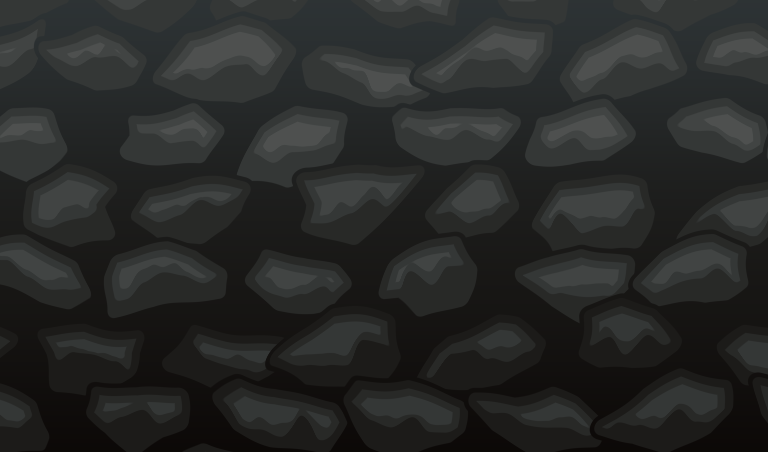
A Shadertoy shader for this pattern:

```glsl
// Dark cobblestones in flat shaded tones over a vertical charcoal gradient.

vec2 hash2(vec2 p) {
    vec3 q = fract(vec3(p.xyx) * vec3(0.1031, 0.1030, 0.0973));
    q += dot(q, q.yzx + 33.33);
    return fract((q.xx + q.yz) * q.zy);
}

float noise1(float x, float seed) {
    float i = floor(x), f = x - i;
    return mix(hash2(vec2(i, seed)).x, hash2(vec2(i + 1.0, seed)).x, f * f * (3.0 - 2.0 * f));
}

float smoothMax(float a, float b, float k) {
    float h = max(k - abs(a - b), 0.0) / k;
    return max(a, b) + h * h * k * 0.25;
}

// Corner i of an irregular stone outline
vec2 corner(int i, vec2 id, vec2 halfSize) {
    vec2 h = hash2(id * 7.3 + float(i) * 3.17 + 11.0);
    float angle = (float(i) + 0.7 * (h.x - 0.5)) * 6.2832 / 8.0;
    return halfSize * vec2(cos(angle), sin(angle)) * mix(0.60, 1.16, h.y);
}

// Signed distance to the rounded polygon of one stone
float stoneDistance(vec2 p, vec2 id, vec2 halfSize) {
    vec2 a = corner(7, id, halfSize);
    float d = 1.0, side = 1.0;
    for (int i = 0; i < 8; i++) {
        vec2 b = corner(i, id, halfSize);
        vec2 e = a - b, w = p - b;
        vec2 off = w - e * clamp(dot(w, e) / dot(e, e), 0.0, 1.0);
        d = min(d, dot(off, off));
        bvec3 c = bvec3(p.y >= b.y, p.y < a.y, e.x * w.y > e.y * w.x);
        if (all(c) || all(not(c))) side = -side;
        a = b;
    }
    return side * sqrt(d) - 0.019;
}

// Ladder of stone greys, warm dark to cool light
vec3 tone(float k) {
    vec3 middle = vec3(0.204, 0.215, 0.211);
    return k < 2.0 ? mix(vec3(0.110, 0.106, 0.098), middle, k * 0.5)
                   : mix(middle, vec3(0.304, 0.315, 0.311), k * 0.5 - 1.0);
}

vec3 background(float y) {
    vec3 low = mix(vec3(0.034, 0.018, 0.013), vec3(0.098, 0.095, 0.088), smoothstep(-0.2, 0.5, y));
    return mix(low, vec3(0.180, 0.204, 0.212), smoothstep(0.35, 1.1, y));
}

void mainImage(out vec4 fragColor, in vec2 fragCoord) {
    vec2 p = fragCoord / iResolution.y;
    float aa = 0.7 / iResolution.y;
    vec2 cell = vec2(0.298, 0.156);
    vec3 ground = background(p.y), color = ground;
    float nearRow = floor((p.y - 0.07) / cell.y + 0.5);

    // Stones of the neighbouring rows, upper rows first
    for (int j = 1; j >= -1; j--) {
        float row = nearRow + float(j);
        float shift = 0.5 * mod(row, 2.0) + 0.3 * hash2(vec2(row, 5.0)).x;
        float nearColumn = floor(p.x / cell.x - shift + 0.5);
        float tier = clamp(floor(row * 0.5), 0.0, 2.0);

        for (int i = -1; i <= 1; i++) {
            vec2 id = vec2(nearColumn + float(i), row) + 20.0;
            vec2 h = hash2(id), g = hash2(id + 57.0);
            vec2 center = vec2((id.x - 20.0 + shift) * cell.x, 0.07 + row * cell.y);
            center += (h - 0.5) * vec2(0.055, 0.050);
            vec2 q = p - center;
            if (abs(q.x) > 0.22 || abs(q.y) > 0.18) continue;

            // Tilt, bend and soften the outline
            q.y -= q.x * (g.x - 0.42) * 0.5 + q.x * q.x * (h.x - 0.5) * 3.0;
            q += 0.004 * sin(q.yx * vec2(50.0, 36.0) + 6.28 * h);
            vec2 halfSize = vec2(0.121, 0.067) * mix(vec2(0.76, 0.84), vec2(1.28, 1.20), g.yx);
            float body = stoneDistance(q, id, halfSize);

            // Lit faces: inset from the rim, cut below by uneven ledges
            float seed = id.x * 3.7 + id.y * 17.3;
            float ledge = 0.060 * (noise1(q.x * 23.0, seed) - 0.5) + 0.15 * q.x * (h.y - 0.5);
            float fine = 0.022 * (noise1(q.x * 38.0, seed + 9.0) - 0.5);
            float face = smoothMax(body + 0.018, ledge - 0.014 - q.y, 0.012);
            float crest = smoothMax(body + 0.034, ledge * 0.8 + fine + 0.006 - q.y, 0.006);
            crest = max(crest, face + 0.006);

            // A dark seam keeps crowded stones apart
            color = mix(color, ground, smoothstep(aa, -aa, body - 0.010));
            color = mix(color, tone(tier), smoothstep(aa, -aa, body));
            color = mix(color, tone(tier + 1.0), smoothstep(aa, -aa, face));
            color = mix(color, tone(tier + 2.0), smoothstep(aa, -aa, crest));
        }
    }
    fragColor = vec4(color, 1.0);
}
```
